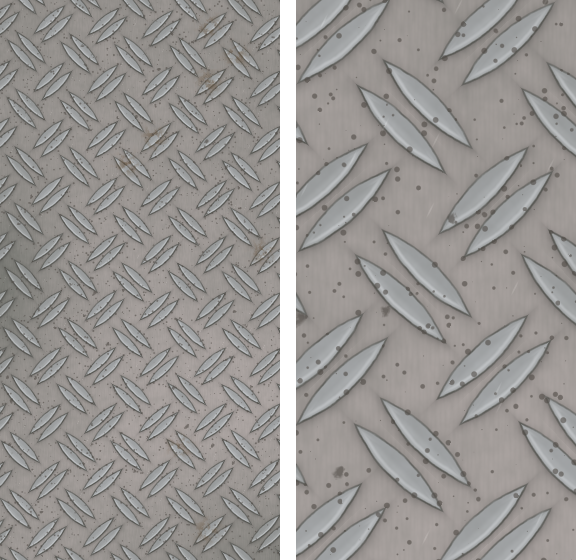
Left, the full canvas; right, a detail of the centre.
Write a Shadertoy shader that draws this texture.

```glsl
vec2 hash2(vec2 p) {
    return fract(sin(vec2(dot(p, vec2(127.1, 311.7)), dot(p, vec2(269.5, 183.3)))) * 43758.5);
}

// Cellular noise: x = distance to the nearest point, yz = its random pair
vec3 cells(vec2 p) {
    vec2 id = floor(p);
    vec3 nearest = vec3(9.0);
    for (int j = -1; j <= 1; j++)
    for (int i = -1; i <= 1; i++) {
        vec2 cell = id + vec2(i, j);
        float dist = length(cell + 0.1 + 0.8 * hash2(cell) - p);
        if (dist < nearest.x) nearest = vec3(dist, hash2(cell + 57.0));
    }
    return nearest;
}

// Layered sines, roughly -1 to 1
float smudge(vec2 p) {
    float sum = 0.0, amp = 0.5;
    for (int i = 0; i < 5; i++) {
        sum += amp * sin(p.x + 1.7 * sin(p.y * 0.8)) * cos(p.y - 1.3 * sin(p.x * 0.7));
        p = mat2(1.5, 1.1, -1.1, 1.5) * p + 2.3;
        amp *= 0.62;
    }
    return sum;
}

// Pointed lens with half width 0.0145 and half length 0.074
float lens(vec2 p) {
    return length(vec2(abs(p.x) + 0.1815, p.y)) - 0.196;
}

float glow(vec2 p, vec2 center, vec2 falloff) {
    vec2 q = (p - center) * falloff;
    return exp(-dot(q, q));
}

void mainImage(out vec4 fragColor, in vec2 fragCoord) {
    vec2 uv = fragCoord / iResolution.x;
    float aa = 0.8 / iResolution.x;
    float mottle = smudge(uv * 9.0);
    float fine = smudge(uv * 75.0);

    // Brushed plate under uneven light
    float light = 0.46 + 0.40 * glow(uv, vec2(0.85, 0.52), vec2(2.2, 2.6))
        + 0.22 * glow(uv, vec2(0.5, 1.05), vec2(2.2, 1.6))
        + 0.18 * glow(uv, vec2(0.2, 0.2), vec2(2.5, 2.5))
        - 0.55 * glow(uv, vec2(-0.02, 0.98), vec2(5.0, 3.5))
        - 0.40 * glow(uv, vec2(1.0, 0.0), vec2(3.5, 4.0));
    float grain = cells(uv * vec2(190.0, 26.0)).x - 0.45;
    float tone = light + 0.12 * mottle + 0.09 * fine - 0.16 * grain;
    vec3 color = mix(vec3(0.49, 0.49, 0.47), vec3(0.68, 0.65, 0.64), tone);

    // Slight perspective drift of the lattice
    vec2 plate = uv;
    plate.x -= 0.015 * (uv.y - 1.0) * (1.0 - uv.x);
    plate.y += uv.x * (0.012 + 0.035 * (uv.y - 1.0));

    // Raised pairs: falling diagonals, then rising ones half a pitch away
    vec2 pitch = vec2(0.195, 0.205);
    float nearest = 1.0, rust = 0.0;
    for (int k = 0; k < 2; k++) {
        vec2 grid = (plate - vec2(0.083, 1.0)) / pitch + 0.5 * float(k);
        vec2 id = floor(grid + 0.5);
        vec2 rnd = hash2(id + 31.0 * float(k));
        vec2 p = (grid - id) * pitch + 0.004 * (rnd - 0.5);
        float angle = (k == 0 ? -0.80 : 0.77) + 0.06 * (rnd.y - 0.5);
        vec2 along = vec2(cos(angle), sin(angle));
        vec2 q = vec2(dot(p, vec2(-along.y, along.x)), dot(p, along));
        float gap = k == 0 ? 0.022 : 0.0205;
        q.x -= q.x > 0.0 ? gap : -gap;
        float d = lens(q) + 0.0008 * fine;
        nearest = min(nearest, d);

        // Contact shadow, stronger underneath
        float below = smoothstep(0.006, -0.006, q.x);
        color *= 1.0 - (0.10 + 0.14 * below) * exp(-max(d, 0.0) * 190.0);

        // Faceted top with a bright worn ridge
        vec3 steel = mix(vec3(0.54, 0.55, 0.54), vec3(0.66, 0.67, 0.68),
            0.25 + 0.5 * light + 0.25 * rnd.x + 0.12 * fine);
        steel *= 0.97 + 0.06 * smoothstep(-0.004, 0.004, -q.x);
        float ridge = smoothstep(0.0035, 0.0, abs(d + 0.0055)) * below;
        steel = mix(steel, vec3(0.77, 0.78, 0.79), ridge * (0.65 + 0.25 * mottle));
        color = mix(color, steel, smoothstep(aa, -aa, d));

        // Dark broken outline
        float rim = smoothstep(0.0012 + aa, 0.0, abs(d + 0.0003));
        float wear = 0.62 + 0.22 * below + 0.25 * fine;
        color = mix(color, vec3(0.32, 0.32, 0.30), rim * clamp(wear, 0.0, 0.9));

        rust += step(0.94, rnd.x) * glow(p, vec2(-0.02, 0.015), vec2(26.0));
    }

    // Rust, gathered around the edges of a few pairs
    float edge = exp(-abs(nearest) * 160.0);
    rust *= smoothstep(-0.2, 0.6, fine + 0.4 * edge);
    color = mix(color, vec3(0.40, 0.33, 0.25), 0.65 * min(rust, 1.0));

    // Small pits crowd the raised edges; larger ones are rare
    vec3 pit = cells(uv * 85.0);
    float size = 0.30 * smoothstep(0.78, 1.1, pit.y + 0.22 * edge + 0.08 * mottle);
    float dirt = smoothstep(size + 85.0 * aa, size - 85.0 * aa, pit.x) * step(0.01, size);
    vec3 spot = cells(uv * 11.0 + 0.08 * fine);
    float blot = step(0.86, spot.y) * smoothstep(0.09, 0.03, spot.x);
    color = mix(color, vec3(0.31, 0.29, 0.27), max(0.6 * dirt, 0.6 * blot));

    // Sparse hairline scratches
    vec3 scratch = cells(mat2(0.9, 0.45, -0.45, 0.9) * uv * vec2(60.0, 8.0));
    color += 0.05 * step(0.8, scratch.z) * smoothstep(0.10, 0.02, scratch.x);

    fragColor = vec4(clamp(color, 0.0, 1.0), 1.0);
}
```
